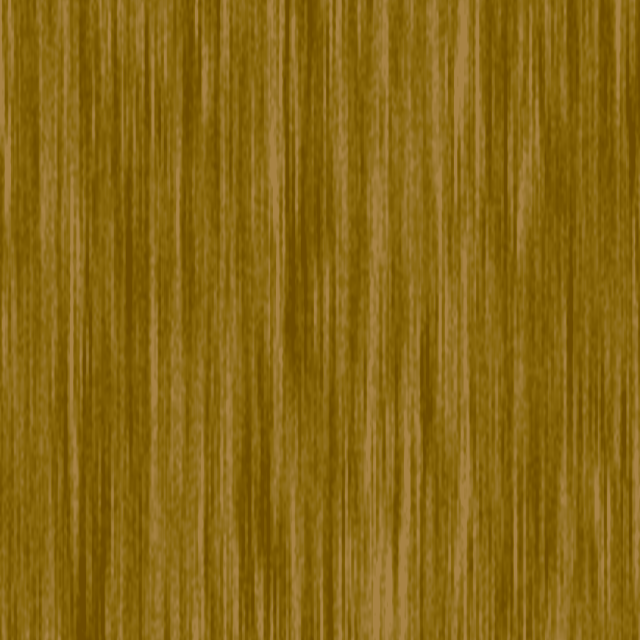
A Shadertoy shader for this texture:

```glsl
// Draws olive-brown wood veneer with straight vertical grain, pale streaks and dark slits.

// Colour ramp, dark to light
const vec3 RAMP[5] = vec3[5](
    vec3(0.45, 0.32, 0.00),
    vec3(0.49, 0.36, 0.01),
    vec3(0.54, 0.41, 0.05),
    vec3(0.58, 0.45, 0.15),
    vec3(0.64, 0.50, 0.24));
const float RAMP_SPREAD = 1.08;   // ramp steps per unit of tone
const float RAMP_CENTER = 2.12;   // ramp position of the mean tone

// Grain layers: columns across the canvas, cells along it
const vec2 BAND_CELLS   = vec2(15.0, 1.3);
const vec2 STRIPE_CELLS = vec2(58.0, 1.5);
const vec2 STREAK_CELLS = vec2(118.0, 3.0);
const vec2 FIBRE_CELLS  = vec2(205.0, 8.0);
const vec2 GRAIN_CELLS  = vec2(256.0, 95.0);
const vec2 PATCH_CELLS  = vec2(18.0, 2.5);

const float BAND_WEIGHT   = 0.23;
const float STRIPE_WEIGHT = 0.40;
const float STREAK_WEIGHT = 0.54;
const float FIBRE_WEIGHT  = 0.70;
const float GRAIN_WEIGHT  = 0.36;
const float UNIT_SCALE    = 4.4;  // brings the noise to unit deviation

// Edge softness across the grain, 0.5 being fully soft
const float SOFT_EDGE  = 0.5;
const float CRISP_EDGE = 0.28;

// Long dark slits
const int   SLIT_COUNT  = 2;
const vec2  SLIT_START  = vec2(0.200, 0.53);
const vec2  SLIT_STEP   = vec2(0.052, 0.13);
const float SLIT_WIDTH  = 0.008;
const float SLIT_LENGTH = 0.29;
const float SLIT_DEPTH  = 1.6;

float hash(vec2 p) {
    vec3 q = fract(vec3(p.xyx) * 0.1031);
    q += dot(q, q.yzx + 33.33);
    return fract((q.x + q.y) * q.z);
}

// Smooth noise along one column, shifted so that cell ends do not line up
float columnNoise(float column, float y, float seed) {
    y += 40.0 * hash(vec2(column, seed + 7.0));
    float cell = floor(y);
    float key = column + seed * 271.0;
    float blend = smoothstep(0.0, 1.0, y - cell);
    return mix(hash(vec2(key, cell)), hash(vec2(key, cell + 1.0)), blend);
}

// Stretched noise, centred on zero
float grainLayer(vec2 uv, vec2 cells, float seed, float edge) {
    vec2 p = uv * cells;
    float column = floor(p.x);
    float blend = smoothstep(0.5 - edge, 0.5 + edge, p.x - column);
    float n = mix(columnNoise(column, p.y, seed),
                  columnNoise(column + 1.0, p.y, seed), blend);
    return (n - 0.5) * UNIT_SCALE;
}

// Tapered dark lines
float slits(vec2 uv) {
    float shade = 0.0;
    for (int i = 0; i < SLIT_COUNT; i++) {
        vec2 d = abs(uv - SLIT_START - SLIT_STEP * float(i));
        float taper = 1.0 - smoothstep(0.5, 1.0, d.y / SLIT_LENGTH);
        float line = 1.0 - smoothstep(0.2, 1.0, d.x / SLIT_WIDTH);
        shade = max(shade, line * taper);
    }
    return shade;
}

vec3 woodColor(float tone) {
    float level = clamp(RAMP_CENTER + tone * RAMP_SPREAD, -0.5, 4.3);
    int step0 = int(clamp(floor(level), 0.0, 3.0));
    vec3 color = mix(RAMP[step0], RAMP[step0 + 1], level - float(step0));
    return clamp(color, 0.0, 1.0);
}

void mainImage(out vec4 fragColor, in vec2 fragCoord) {
    vec2 uv = fragCoord / iResolution.xy;

    // Broad tone
    float tone = BAND_WEIGHT * grainLayer(uv, BAND_CELLS, 1.0, SOFT_EDGE)
               + STRIPE_WEIGHT * grainLayer(uv, STRIPE_CELLS, 2.0, CRISP_EDGE);

    // Fine streaks, stronger in some patches
    float patchiness = smoothstep(-1.5, 1.5, grainLayer(uv, PATCH_CELLS, 3.0, SOFT_EDGE));
    float fine = STREAK_WEIGHT * grainLayer(uv, STREAK_CELLS, 4.0, CRISP_EDGE)
               + FIBRE_WEIGHT * grainLayer(uv, FIBRE_CELLS, 5.0, CRISP_EDGE);
    tone += fine * mix(0.65, 1.3, patchiness);

    // Pores and slits
    tone += GRAIN_WEIGHT * grainLayer(uv, GRAIN_CELLS, 6.0, SOFT_EDGE);
    tone -= SLIT_DEPTH * slits(uv);

    fragColor = vec4(woodColor(tone), 1.0);
}
```
